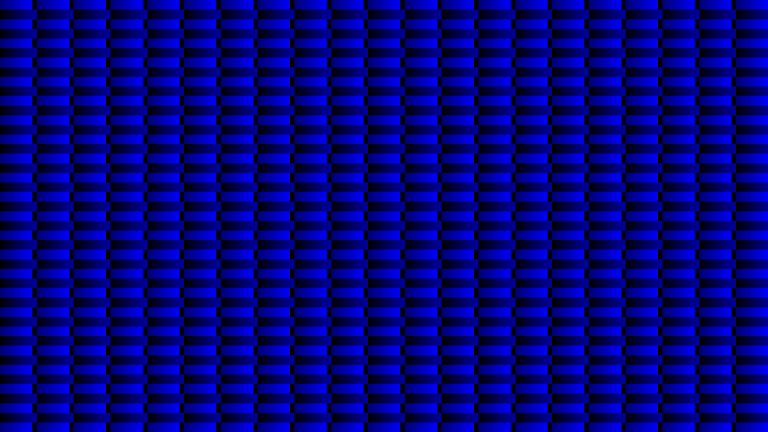
Give the GLSL for this pattern, as a WebGL 1 fragment shader.

```glsl
precision highp float;
// Basket-like weave of blue ramps: columns of stacked bars, alternating dark and bright.
// Each bar is a linear ramp across its column; bright bars overflow past full blue and
// wrap to black, leaving a small notch. Edges are smoothed by averaging subsamples.

#define COLUMNS 20.87      // columns across the canvas
#define ROW_PAIRS 22.5     // bright and dark bar pairs up the canvas
#define BRIGHT_SHARE 0.5   // part of a pair taken by the bright bar
#define RAMP_GAIN 0.64     // rise in blue over one column
#define BRIGHT_START 0.437 // blue at the left end of a bright bar
#define SAMPLES 4          // subsamples along each axis of a pixel

uniform vec2 u_resolution;

// Blue level at a canvas position in 0..1.
float weave(vec2 uv) {
  vec2 cell = fract(uv * vec2(COLUMNS, ROW_PAIRS));
  float bright = 1.0 - step(BRIGHT_SHARE, cell.y);
  return fract(BRIGHT_START * bright + RAMP_GAIN * cell.x);
}

void main() {
  // Average an even grid of subsamples inside the pixel.
  float blue = 0.0;
  for (int j = 0; j < SAMPLES; j++) {
    for (int i = 0; i < SAMPLES; i++) {
      vec2 offset = (vec2(float(i), float(j)) + 0.5) / float(SAMPLES) - 0.5;
      blue += weave((gl_FragCoord.xy + offset) / u_resolution);
    }
  }
  blue /= float(SAMPLES * SAMPLES);
  gl_FragColor = vec4(0.0, 0.0, blue, 1.0);
}
```
